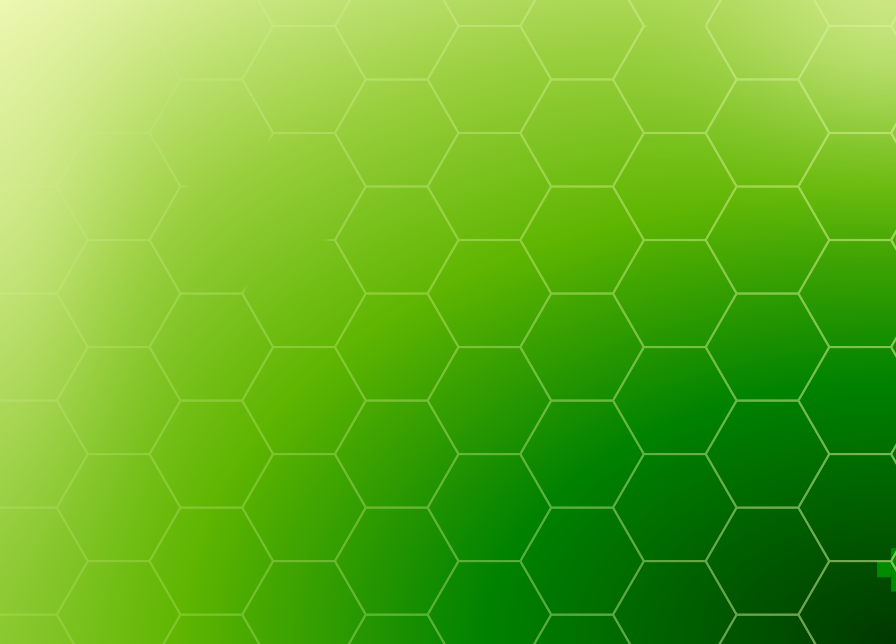
A WebGL 1 fragment shader for this background:

```glsl
precision highp float;

uniform vec2 u_resolution;

const vec3 DEEP_GREEN = vec3(0.0, 0.22, 0.0);
const vec3 DARK_GREEN = vec3(0.0, 0.51, 0.0);
const vec3 LEAF_GREEN = vec3(0.37, 0.71, 0.0);
const vec3 LIME = vec3(0.60, 0.81, 0.24);
const vec3 PALE_LIME = vec3(0.93, 0.97, 0.70);
const vec3 LINE_COLOR = vec3(0.85, 0.95, 0.60);

const float APOTHEM = 0.0831;
const vec2 GRID_CENTER = vec2(0.616, 0.7935);

float ramp(float from, float to, float value) {
    return clamp((value - from) / (to - from), 0.0, 1.0);
}

// Colour along the radius of the elliptical gradient
vec3 gradientColor(float radius) {
    vec3 color = mix(DEEP_GREEN, DARK_GREEN, ramp(0.0, 0.46, radius));
    color = mix(color, LEAF_GREEN, ramp(0.46, 0.80, radius));
    color = mix(color, LIME, ramp(0.80, 1.10, radius));
    return mix(color, PALE_LIME, ramp(1.10, 1.51, radius));
}

float glow(vec2 p, vec2 center, vec2 size) {
    vec2 q = (p - center) / size;
    return exp(-dot(q, q));
}

// Distance to the nearest edge of a flat-topped hexagon grid
float hexEdgeDistance(vec2 p, float apothem) {
    vec2 period = 2.0 * apothem * vec2(sqrt(3.0), 1.0);
    vec2 a = mod(p + 0.5 * period, period) - 0.5 * period;
    vec2 b = mod(p, period) - 0.5 * period;
    vec2 q = abs(dot(a, a) < dot(b, b) ? a : b);
    return apothem - max(q.y, 0.5 * (sqrt(3.0) * q.x + q.y));
}

float outside(vec2 p, vec2 center, float radius, float softness) {
    return smoothstep(radius - softness, radius + softness, distance(p, center));
}

float boxMask(vec2 p, vec2 center, vec2 halfSize, float pixel) {
    vec2 d = abs(p - center) - halfSize;
    return 1.0 - smoothstep(-0.5 * pixel, 0.5 * pixel, max(d.x, d.y));
}

void main() {
    vec2 uv = gl_FragCoord.xy / u_resolution;
    vec2 p = gl_FragCoord.xy / u_resolution.y;
    float pixel = 1.0 / u_resolution.y;

    // Gradient spreading from the lower right corner
    vec3 color = gradientColor(length(vec2(1.0 - uv.x, 1.128 * uv.y)));

    // Light from the left side and the upper right corner
    color = mix(color, PALE_LIME, 0.42 * glow(uv, vec2(0.0, 0.72), vec2(0.13, 0.50)));
    color = mix(color, PALE_LIME, 0.55 * glow(uv, vec2(1.0, 1.0), vec2(0.20, 0.22)));

    // Small stepped tab at the right edge
    float tab = max(boxMask(p, vec2(1.373, 0.116), vec2(0.011, 0.0125), pixel),
                    boxMask(p, vec2(1.394, 0.115), vec2(0.010, 0.0335), pixel));
    color = mix(color, vec3(0.0, 0.54, 0.0), tab);

    // Hexagon lines, stronger to the right, with gaps and a faded corner
    float edge = hexEdgeDistance(p - GRID_CENTER, APOTHEM);
    float halfWidth = 0.0018;
    float line = 1.0 - smoothstep(halfWidth - 0.5 * pixel, halfWidth + 0.5 * pixel, edge);
    line *= mix(0.18, 0.55, uv.x);
    line *= outside(p, vec2(0.399, 0.668), 0.118, 0.012);
    line *= outside(p, vec2(1.049, 0.960), 0.046, 0.004);
    line *= outside(p, vec2(0.0, 1.0), 0.30, 0.16);
    color = mix(color, LINE_COLOR, line);

    gl_FragColor = vec4(color, 1.0);
}
```
